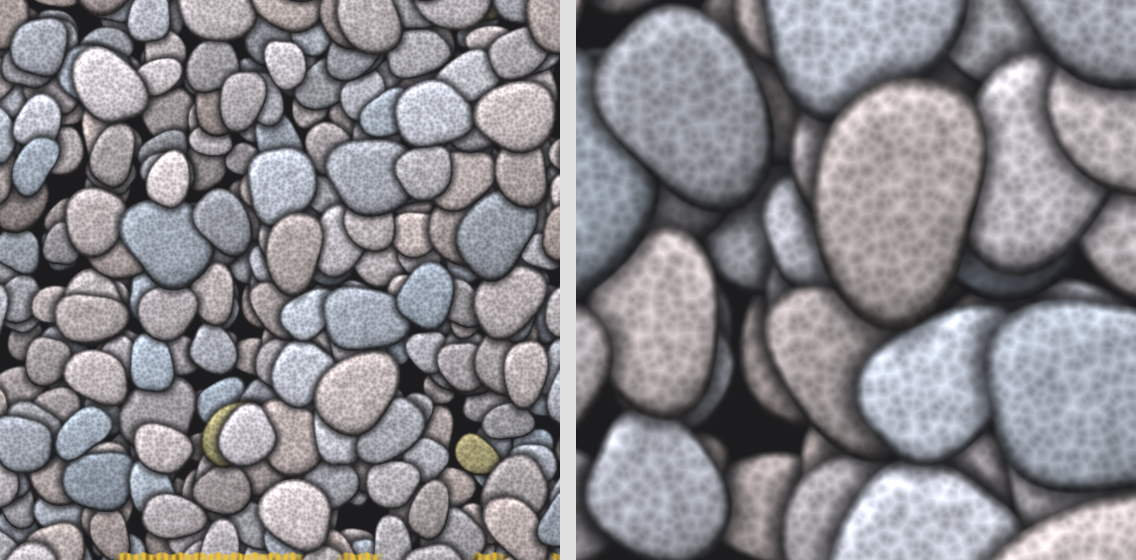
Left, the full canvas; right, a detail of the centre.
This texture is drawn by a three.js fragment shader. Its source:

```glsl
// A bed of smooth river pebbles in warm, blue and pale greys with dark gaps.
// Layers of jittered, bent superellipses are painted from back to front, each
// with a contact shadow, dome lighting and a grainy skin of cellular noise.

varying vec2 vUv;

const int LAYERS = 4;
const float TAU = 6.2832;
const vec3 GAP = vec3(0.11, 0.11, 0.12);
const vec3 WARM = vec3(0.72, 0.67, 0.66);
const vec3 BLUE = vec3(0.64, 0.69, 0.75);
const vec3 PALE = vec3(0.80, 0.78, 0.81);
const vec3 OLIVE = vec3(0.62, 0.59, 0.44);
const vec3 YELLOW = vec3(0.92, 0.75, 0.22);
const vec3 LIGHT = vec3(-0.23, 0.57, 0.79);

vec3 hash3(vec2 p) {
  vec3 q = fract(p.xyx * vec3(0.1031, 0.1030, 0.0973));
  q += dot(q, q.yxz + 33.33);
  return fract((q.xxy + q.yzz) * q.zyx);
}

// Distance to the nearest scattered point, in cell units
float cellular(vec2 p) {
  vec2 cell = floor(p);
  float nearest = 2.0;
  for (int y = -1; y <= 1; y++) {
    for (int x = -1; x <= 1; x++) {
      vec2 id = cell + vec2(float(x), float(y));
      nearest = min(nearest, length(id + hash3(id + 70.0).xy - p));
    }
  }
  return nearest;
}

// Radial measure of a pebble: 0 at its centre, 1 on its outline
float pebbleRadius(vec2 p, vec2 radii, float angle, float squareness, vec2 phase) {
  float c = cos(angle), s = sin(angle);
  vec2 q = vec2(c * p.x + s * p.y, c * p.y - s * p.x) / radii;
  float a = atan(q.y, q.x);
  float bend = 1.0 + 0.07 * sin(2.0 * a + phase.x) + 0.06 * sin(3.0 * a + phase.y);
  vec2 k = pow(abs(q) + 0.0001, vec2(squareness));
  return pow(k.x + k.y, 1.0 / squareness) / bend;
}

vec3 stoneColor(vec3 rnd) {
  vec3 tone = mix(WARM, BLUE, smoothstep(0.3, 0.9, rnd.x));
  tone = mix(tone, PALE, 0.7 * rnd.y);
  tone = mix(tone, OLIVE, step(0.992, rnd.z));
  return tone * mix(0.84, 1.12, fract(rnd.z * 7.0));
}

// Flat-topped dome lighting with a thin dark rim and a faint bright ring
float domeLight(vec2 local, float t) {
  float tilt = t * t * t * t;
  vec2 outward = local / max(length(local), 0.001);
  vec3 normal = normalize(vec3(outward * tilt, 1.05 - 0.7 * tilt));
  float diffuse = max(dot(normal, LIGHT), 0.0);
  float rim = mix(0.5, 1.0, smoothstep(0.0, 0.12, 1.0 - t));
  float ring = smoothstep(0.65, 0.82, t) * smoothstep(1.0, 0.85, t);
  return (0.42 + 0.72 * diffuse) * rim * (1.0 + 0.1 * ring);
}

// Short upright yellow streaks, like a comb
float comb(float x, float teeth) {
  return 0.75 + 0.25 * sin(x * TAU * teeth);
}

vec3 paintLayer(vec3 col, vec2 uv, float layer, float grain) {
  float count = 12.0 - 1.3 * layer;
  float presence = 1.0 - 0.12 * layer;
  vec2 p = uv * count + layer * vec2(17.37, 11.61);
  vec2 cell = floor(p);
  for (int y = -1; y <= 1; y++) {
    for (int x = -1; x <= 1; x++) {
      vec2 id = cell + vec2(float(x), float(y));
      vec3 place = hash3(id + 3.0);
      vec3 form = hash3(id + 41.0);
      vec3 tint = hash3(id + 97.0);
      if (place.z > presence) continue;

      // Shape
      vec2 local = p - id - 0.5 - 0.5 * (place.xy - 0.5);
      float size = mix(0.43, 0.66, form.x * form.x);
      vec2 radii = size * vec2(1.0, mix(0.64, 0.98, form.y));
      float t = pebbleRadius(local, radii, form.z * TAU, 2.0 + 0.7 * tint.x, TAU * tint.yz);
      float dist = (t - 1.0) * radii.y / count;

      // Contact shadow, then the stone itself
      float open = smoothstep(-0.003, 0.013, dist);
      col = mix(GAP, col, mix(0.22, 1.0, open));
      float inside = min(t, 1.0);
      vec3 stone = stoneColor(tint) * mix(0.86, 1.0, layer / 3.0);
      stone *= domeLight(local, inside) * grain;

      // A rare yellow crust on the upper side
      float rise = local.y / size;
      float crust = step(0.97, form.z) * smoothstep(0.48, 0.54, rise)
                  * smoothstep(0.45, 0.35, abs(local.x / size));
      stone = mix(stone, YELLOW, crust * comb(local.x, 11.0));
      col = mix(col, stone, smoothstep(0.0014, -0.0014, dist));
    }
  }
  return col;
}

void main() {
  // Skin: fine dark and light grains over broad soft mottling
  float fine = cellular(vUv * 135.0) - 0.5;
  float medium = cellular(vUv * 78.0 + 31.0) - 0.5;
  float mottle = cellular(vUv * 38.0 + 9.0) - 0.5;
  float grain = 1.0 + 0.32 * fine - 0.2 * medium - 0.1 * mottle;

  vec3 col = GAP;
  for (int i = 0; i < LAYERS; i++) {
    col = paintLayer(col, vUv, float(i), grain);
  }

  // Broken yellow fringe along the lower border
  float run = smoothstep(-0.3, 0.1, sin(9.0 * vUv.x - 2.2) + 0.7 * sin(31.0 * vUv.x));
  float band = smoothstep(0.014, 0.009, vUv.y + 0.002 * sin(vUv.x * 190.0));
  col = mix(col, YELLOW, run * band * comb(vUv.x, 75.0));

  gl_FragColor = vec4(col, 1.0);
}
```
